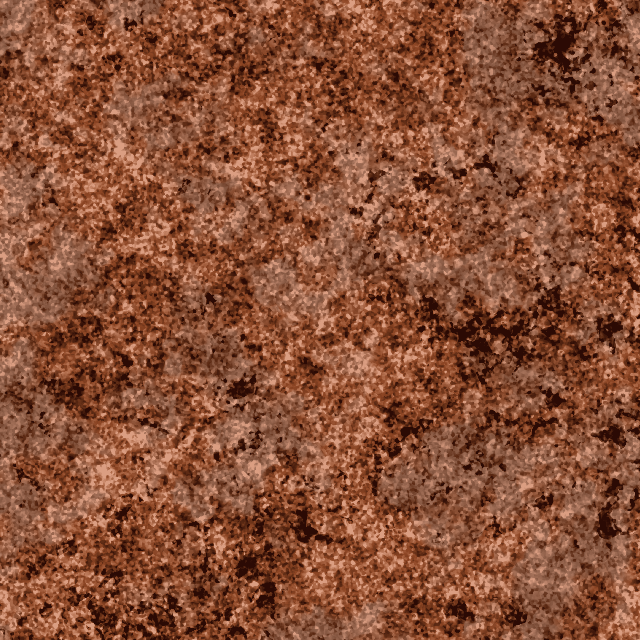
Reproduce this texture procedurally as a three.js fragment shader.

```glsl
// Weathered rust: crisp rusty grain, broad light and dark patches, clustered
// black pits and faded grey stains. Every layer is smooth cellular noise,
// summed over several scales and coloured through a five-stop ramp.

#define PATCH_SCALE 4.5     // broad patches across the canvas
#define CLUMP_SCALE 34.0    // clumps of grains across the canvas
#define GRAIN_SCALE 125.0   // single grains across the canvas
#define PATCH_CONTRAST 0.75
#define CLUMP_CONTRAST 0.75
#define GRAIN_CONTRAST 1.35
#define PIT_SCALE 40.0
#define PIT_DEPTH 2.5
#define STAIN_AMOUNT 0.75
#define WARP 0.007          // raggedness of the larger shapes
#define BRIGHTNESS 0.08

varying vec2 vUv;

// Two offsets and one value, each from 0 to 1, for a lattice cell.
vec3 hash3(vec2 cell) {
  vec3 q = fract(cell.xyx * vec3(0.1031, 0.1030, 0.0973));
  q += dot(q, q.yxz + 33.33);
  return fract((q.xxy + q.yzz) * q.zyx);
}

// Cellular noise from -1 to 1: random cell values with softened borders.
float cells(vec2 p, float seed) {
  p += seed * vec2(17.3, 41.7);
  vec2 base = floor(p);
  vec2 local = p - base;
  float total = 0.0;
  float weightSum = 0.0;
  for (int y = -1; y <= 1; y++) {
    for (int x = -1; x <= 1; x++) {
      vec2 neighbour = vec2(float(x), float(y));
      vec3 rnd = hash3(base + neighbour);
      vec2 d = neighbour + rnd.xy - local;
      float weight = exp(-9.0 * dot(d, d));
      total += weight * (2.0 * rnd.z - 1.0);
      weightSum += weight;
    }
  }
  return total / weightSum;
}

// Three octaves, turned between steps to hide the lattice.
float layers(vec2 p, float seed) {
  mat2 turn = mat2(0.8, 0.6, -0.6, 0.8);
  float sum = 0.0;
  float amplitude = 0.65;
  for (int i = 0; i < 3; i++) {
    sum += amplitude * cells(p, seed + float(i));
    p = turn * p * 2.1;
    amplitude *= 0.75;
  }
  return sum;
}

// Colour by height, from pit black to pale flake; stain greys the middle.
vec3 rustRamp(float height, float stain) {
  vec3 pitBlack = vec3(0.17, 0.04, 0.015);
  vec3 darkBrown = vec3(0.37, 0.17, 0.08);
  vec3 rust = mix(vec3(0.55, 0.27, 0.14), vec3(0.51, 0.36, 0.29), stain);
  vec3 lightRust = mix(vec3(0.69, 0.42, 0.29), vec3(0.64, 0.46, 0.38), stain);
  vec3 paleFlake = vec3(0.86, 0.62, 0.51);
  vec3 color = mix(pitBlack, darkBrown, clamp((height + 2.4) / 1.2, 0.0, 1.0));
  color = mix(color, rust, clamp((height + 1.2) / 1.0, 0.0, 1.0));
  color = mix(color, lightRust, clamp((height + 0.1) / 1.05, 0.0, 1.0));
  return mix(color, paleFlake, clamp((height - 0.95) / 0.95, 0.0, 1.0));
}

void main() {
  vec2 uv = vUv;

  // Ragged coordinates for everything larger than a grain
  vec2 ragged = uv + WARP * vec2(cells(uv * 70.0, 3.0), cells(uv * 70.0, 5.0));

  // Broad patches, clumps and fine grains
  float patches = layers(ragged * PATCH_SCALE, 11.0);
  float clumps = cells(ragged * CLUMP_SCALE, 21.0)
               + cells(ragged * CLUMP_SCALE * 2.0, 23.0);
  float grains = 0.8 * cells(uv * GRAIN_SCALE, 31.0)
               + cells(uv * GRAIN_SCALE * 1.9, 37.0);
  float height = BRIGHTNESS + PATCH_CONTRAST * patches
               + CLUMP_CONTRAST * clumps + GRAIN_CONTRAST * grains;

  // Faded grey stains, broken up by the clumps
  float stainField = layers(ragged * PATCH_SCALE * 1.2, 43.0) + 0.3 * clumps;
  float stain = STAIN_AMOUNT * smoothstep(-0.25, 0.85, stainField);
  height *= 1.0 - 0.35 * stain;

  // Black pits, gathered where the cluster field is high
  float cluster = layers(ragged * PATCH_SCALE * 1.1, 53.0);
  float pitField = 0.5 * cells(ragged * PIT_SCALE, 61.0)
                 + 0.5 * cells(ragged * PIT_SCALE * 2.1, 67.0)
                 + 0.35 * cells(uv * PIT_SCALE * 4.3, 71.0)
                 + 0.7 * cluster;
  height -= PIT_DEPTH * smoothstep(0.62, 1.05, pitField);

  gl_FragColor = vec4(rustRamp(height, stain), 1.0);
}
```
